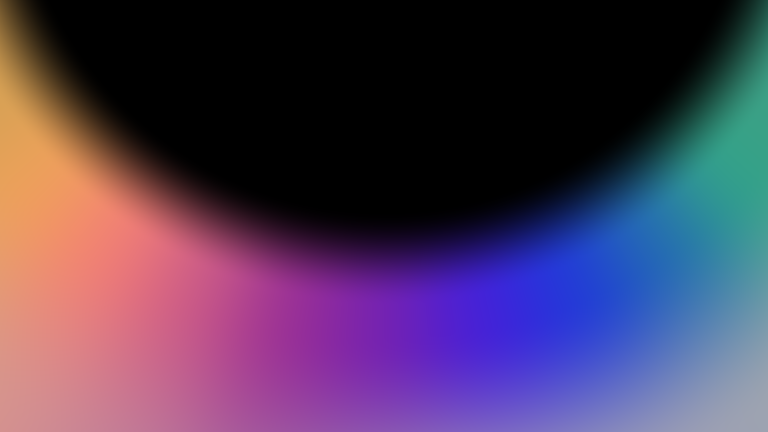
Give the GLSL for this background, as a Shadertoy shader.

```glsl
// A soft black disc hangs from the top over a glowing spectrum.
// Hue follows the angle around the disc centre; distance from the rim
// controls both the fade out of black and a pale wash near the bottom.

// Blends evenly spaced hues, from gold on the left to green on the right.
vec3 spectrum(float angle) {
    vec3 hues[11] = vec3[11](
        vec3(0.83, 0.63, 0.33), vec3(0.94, 0.64, 0.35),
        vec3(0.96, 0.50, 0.46), vec3(0.80, 0.36, 0.53),
        vec3(0.60, 0.18, 0.58), vec3(0.46, 0.13, 0.69),
        vec3(0.27, 0.12, 0.86), vec3(0.12, 0.22, 0.86),
        vec3(0.14, 0.42, 0.70), vec3(0.20, 0.65, 0.53),
        vec3(0.24, 0.62, 0.52));
    float place = (angle + 1.0) * 5.0;
    vec3 sum = vec3(0.0);
    float total = 0.0;
    for (int i = 0; i < 11; i++) {
        float offset = (place - float(i)) / 0.75;
        float weight = exp(-offset * offset);
        sum += hues[i] * weight;
        total += weight;
    }
    return sum / total;
}

void mainImage(out vec4 fragColor, in vec2 fragCoord) {
    // Height units, with x measured from the middle
    vec2 p = vec2(fragCoord.x - 0.5 * iResolution.x, fragCoord.y) / iResolution.y;

    // Polar position around the disc centre; angle zero points down
    vec2 fromCentre = p - vec2(0.0, 1.361);
    float rimDistance = length(fromCentre) - 0.94;
    float angle = clamp(atan(fromCentre.x, -fromCentre.y), -1.2, 1.2);

    // Pale wash, stronger toward the lower right
    float wash = 0.85 * smoothstep(0.2, 0.65, rimDistance)
               * mix(0.5, 1.0, smoothstep(-0.3, 0.15, angle));
    vec3 color = mix(spectrum(angle), vec3(0.70, 0.68, 0.69), wash);

    // Blurred rim of the disc
    color *= smoothstep(-0.09, 0.13, rimDistance);
    fragColor = vec4(color, 1.0);
}
```
